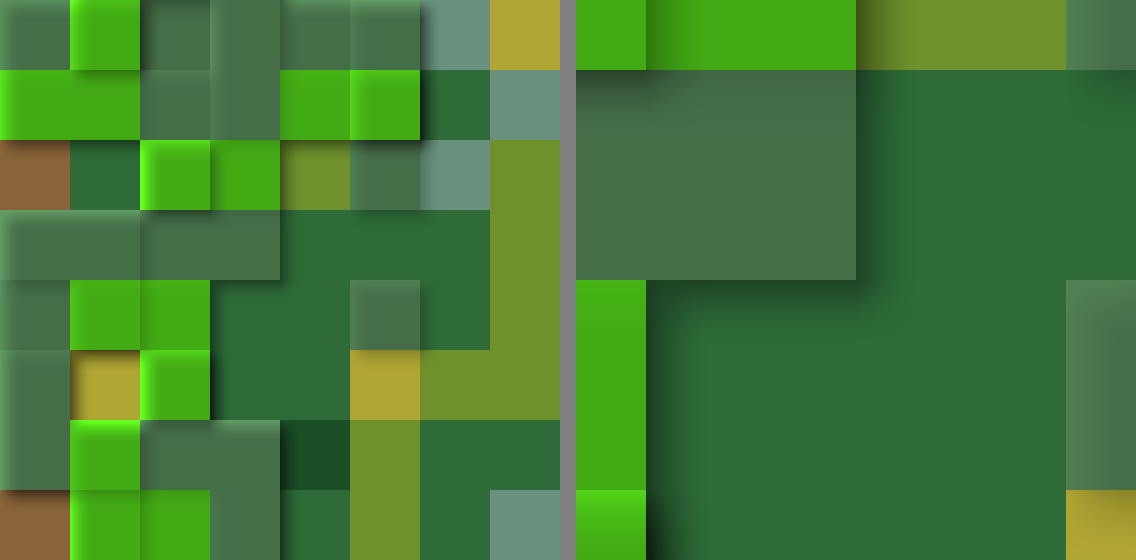
Left, the full canvas; right, a detail of the centre.
This background is drawn by a WebGL 1 fragment shader. Its source:

```glsl
precision highp float;
// An 8 by 8 mosaic of flat square tiles in woodland colours. Hashes choose each
// tile's colour and height; the left part and a block at the top are raised,
// and light from the upper left gives soft highlights and cast shadows.
uniform vec2 u_resolution;

const float TILES = 8.0;
const float BEVEL = 0.32; // shading width, in tiles

float hash(vec2 p) {
  vec3 q = fract(vec3(p.xyx) * 0.1031);
  q += dot(q, q.yzx + 33.33);
  return fract((q.x + q.y) * q.z);
}

// Colour in rgb, height in a; the grid wraps at its borders.
vec4 tile(vec2 cell) {
  cell = mod(cell, TILES);
  float pick = hash(cell * 7.0 + 13.7);
  float level = floor(hash(cell * 5.0 + 71.3) * 3.0) / 2.0;

  vec4 leaf = vec4(0.26, 0.67, 0.08, 0.65 + 0.45 * level);
  vec4 sage = vec4(0.27, 0.43, 0.28, 0.30 + 0.50 * level);
  vec4 forest = vec4(0.18, 0.42, 0.22, 0.0);
  vec4 olive = vec4(0.43, 0.57, 0.17, 0.0);
  vec4 teal = vec4(0.41, 0.57, 0.49, 0.0);
  vec4 straw = vec4(0.69, 0.65, 0.20, 0.0);
  vec4 bark = vec4(0.54, 0.39, 0.22, 0.0);
  vec4 pine = vec4(0.10, 0.31, 0.15, 0.0);

  // Raised part: bright leaf tiles grow more common toward the top.
  if (cell.x < 3.5 || (cell.x < 5.5 && cell.y > 5.5)) {
    if (pick < 0.20 + 0.035 * cell.y) return leaf;
    if (pick < 0.83) return sage;
    if (pick < 0.89) return straw;
    if (pick < 0.94) return bark;
    return pick < 0.97 ? teal : forest;
  }
  // Flat part.
  if (pick < 0.34) return olive;
  if (pick < 0.61) return forest;
  if (pick < 0.77) return teal;
  if (pick < 0.91) return straw;
  return pick < 0.96 ? pine : sage;
}

vec3 mosaic(vec2 p) {
  vec2 cell = floor(p);
  vec2 f = p - cell;
  vec4 own = tile(cell);

  // Blend of the heights lying toward the light, strongest at the edges.
  float left = pow(clamp(1.0 - f.x / BEVEL, 0.0, 1.0), 1.8);
  float up = pow(clamp(1.0 - (1.0 - f.y) / BEVEL, 0.0, 1.0), 1.8);
  float lower = mix(own.a, tile(cell + vec2(-1.0, 0.0)).a, left);
  float upper = mix(tile(cell + vec2(0.0, 1.0)).a,
                    tile(cell + vec2(-1.0, 1.0)).a, left);
  float rise = own.a - mix(lower, upper, up);

  // Exposed edges catch light, sheltered edges fall into shadow.
  float light = rise > 0.0 ? 1.0 + 0.55 * rise : max(1.0 + 0.70 * rise, 0.3);
  return min(own.rgb * light, 1.0);
}

void main() {
  // Four samples per pixel smooth the tile edges.
  vec3 color = vec3(0.0);
  for (int i = 0; i < 4; i++) {
    float n = float(i);
    vec2 jitter = vec2(mod(n, 2.0), floor(n / 2.0)) * 0.5 - 0.25;
    color += mosaic((gl_FragCoord.xy + jitter) / u_resolution * TILES);
  }
  gl_FragColor = vec4(color / 4.0, 1.0);
}
```
